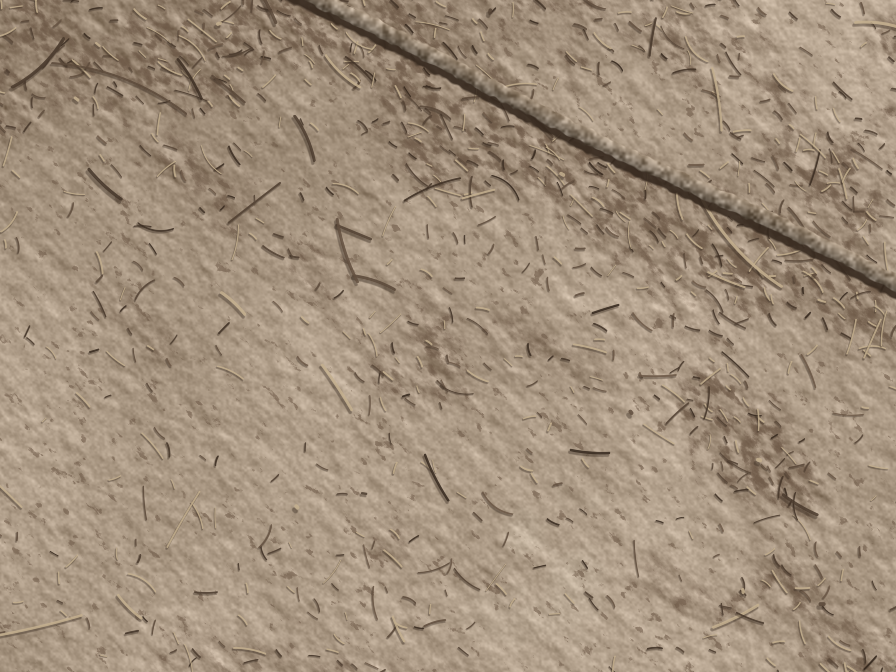
A Shadertoy shader for this texture:

```glsl
const vec3 SAND = vec3(0.685, 0.615, 0.535);
const vec3 DUST = vec3(0.77, 0.71, 0.63);
const vec3 SOIL = vec3(0.43, 0.35, 0.28);
const vec3 SHADE = vec3(0.20, 0.15, 0.11);
const vec3 STRAW = vec3(0.77, 0.69, 0.56);
const vec3 ROPE = vec3(0.56, 0.50, 0.43);
const vec2 SUN = vec2(0.5, 0.87);
const vec2 ROPE_START = vec2(0.469, 1.0);
const vec2 ROPE_NORMAL = vec2(0.440, 0.898);
const float ROPE_RADIUS = 0.0115;
const float DRIFT_ANGLE = -0.75;
const float RELIEF = 0.33;
const float GRAIN = 0.075;

float hash(vec2 p) {
    return fract(sin(dot(p, vec2(127.1, 311.7))) * 43758.5453);
}

mat2 rotation(float a) {
    return mat2(cos(a), -sin(a), sin(a), cos(a));
}

float noise(vec2 p) {
    vec2 i = floor(p), f = fract(p);
    f = f * f * (3.0 - 2.0 * f);
    return mix(mix(hash(i), hash(i + vec2(1, 0)), f.x),
               mix(hash(i + vec2(0, 1)), hash(i + vec2(1, 1)), f.x), f.y);
}

float fbm(vec2 p) {
    float sum = 0.0, amp = 0.533;
    for (int i = 0; i < 4; i++) {
        sum += amp * noise(p);
        p = rotation(0.6) * p * 2.03 + 17.3;
        amp *= 0.5;
    }
    return sum;
}

float ropeSide(vec2 p) {
    return dot(p - ROPE_START, ROPE_NORMAL) + 0.004 * sin(p.x * 9.0);
}

// Density of dry litter, 0 to 1
float litterAt(vec2 p) {
    float s = ropeSide(p);
    float band = exp(-pow((s + 0.05) / 0.07, 2.0));
    float corner = smoothstep(0.35, 1.05, p.y - 0.35 * p.x) * 0.55;
    float heap = exp(-dot(p - vec2(1.22, 0.42), p - vec2(1.22, 0.42)) * 45.0);
    float above = smoothstep(0.0, 0.05, s) * 0.3;
    float place = max(max(band, heap), max(corner, above));
    float clumps = fbm(rotation(DRIFT_ANGLE) * p * vec2(5.0, 8.0) + 4.0);
    return smoothstep(0.55, 0.85, clumps + 0.33 * place);
}

float sandHeight(vec2 p) {
    return fbm(rotation(DRIFT_ANGLE) * p * vec2(32.0, 52.0));
}

float stick(vec2 q, float halfLength, float bend) {
    q.y += bend * (q.x * q.x - halfLength * halfLength * 0.4);
    return length(vec2(max(abs(q.x) - halfLength, 0.0), q.y));
}

// Bent sticks with shadows, one per grid cell at most
void scatter(inout vec3 col, vec2 p, float cells, float size, float width,
             float share, float litterShare, float paleShare, float seed) {
    float px = 0.6 / iResolution.y;
    vec2 g = p * cells;
    for (int j = -1; j <= 1; j++)
    for (int i = -1; i <= 1; i++) {
        vec2 cell = floor(g) + vec2(i, j);
        vec2 id = cell + seed;
        vec2 centre = cell + vec2(hash(id + 3.1), hash(id + 7.7));
        if (hash(id) > share + litterShare * litterAt(centre / cells)) continue;
        float spread = hash(id + 11.3) * 2.0 - 1.0;
        mat2 turn = rotation(DRIFT_ANGLE + 1.7 * spread * abs(spread));
        float halfLength = size * (0.35 + 0.65 * hash(id + 5.9));
        float bend = (hash(id + 2.3) - 0.5) * 0.9;
        float w = width * (0.6 + 0.7 * hash(id + 9.2));
        float d = stick(turn * (g - centre), halfLength, bend) / cells;
        float ds = stick(turn * (g - centre + SUN * w * 2.0 * cells), halfLength, bend) / cells;
        bool pale = hash(id + 13.7) < paleShare;
        vec3 tint = pale ? STRAW : mix(SHADE, SOIL, hash(id + 6.4));
        float shadow = 1.0 - smoothstep(w - px, w + px * 2.0, ds);
        col = mix(col, SHADE, shadow * 0.4);
        col = mix(col, tint, (1.0 - smoothstep(w - px, w + px, d)) * 0.85);
    }
}

void mainImage(out vec4 fragColor, in vec2 fragCoord) {
    vec2 p = fragCoord / iResolution.y;
    float litter = litterAt(p);
    float side = ropeSide(p);

    // Sand: broad tone, pale dust, raking light and grain
    float broad = fbm(p * 4.0 + 9.0) - 0.5;
    vec3 col = SAND + broad * 0.13;
    col -= 0.075 * smoothstep(0.2, 1.1, p.y - 0.45 * p.x);
    col += 0.055 * smoothstep(0.04, 0.25, side);
    float dust = exp(-dot(p - vec2(0.82, 0.17), p - vec2(0.82, 0.17)) * 60.0);
    col = mix(col, DUST, dust * smoothstep(0.4, 0.65, fbm(p * 14.0)) * 0.6);
    float relief = sandHeight(p) - sandHeight(p + SUN * 0.006);
    col += relief * RELIEF * (1.0 + litter);
    col += (noise(p * 260.0) - 0.5) * GRAIN;

    // Crumbled litter and pits
    float crumbs = fbm(rotation(DRIFT_ANGLE) * p * vec2(55.0, 95.0) + 31.0);
    col = mix(col, SOIL, litter * (0.22 + 0.6 * smoothstep(0.45, 0.7, crumbs)));
    col = mix(col, SOIL, smoothstep(0.68, 0.8, crumbs) * 0.6);

    // Chips, straws and long twigs
    scatter(col, p, 42.0, 0.45, 0.0011, 0.13, 0.55, 0.35, 1.0);
    scatter(col, p, 22.0, 0.60, 0.0011, 0.08, 0.60, 0.50, 23.0);
    scatter(col, p, 15.0, 0.05, 0.0026, 0.03, 0.08, 0.60, 47.0);
    scatter(col, p, 9.0, 0.50, 0.0019, 0.16, 0.20, 0.30, 61.0);
    scatter(col, p, 4.0, 0.45, 0.0018, 0.22, 0.10, 0.60, 89.0);

    // Rope with its cast shadow
    float px = 1.0 / iResolution.y;
    float fray = (noise(p * 110.0) - 0.5) * 0.004;
    float shadowEdge = abs(side + 0.010) - ROPE_RADIUS + fray;
    col = mix(col, SHADE, 0.88 * (1.0 - smoothstep(-px, 2.0 * px, shadowEdge)));
    float round = clamp(side / ROPE_RADIUS, -1.0, 1.0);
    float fibre = noise(p * 210.0) + noise(p * 120.0 + 5.0) - 1.0;
    vec3 rope = ROPE * (0.95 + 0.25 * round) + fibre * 0.22;
    col = mix(col, rope, 1.0 - smoothstep(-px, px, abs(side) - ROPE_RADIUS + fray));

    fragColor = vec4(clamp(col, 0.0, 1.0), 1.0);
}
```
